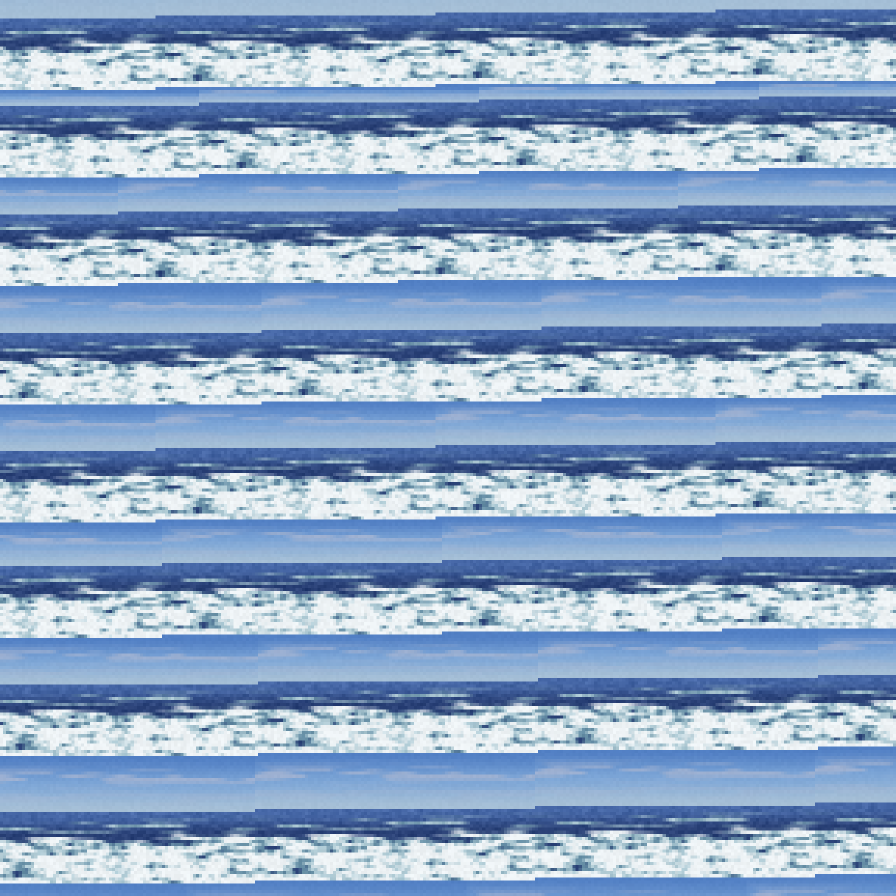
A Shadertoy shader for this pattern:

```glsl
#define GRID 288.0        // mosaic cells across the canvas
#define TILE 90.0         // cells in one horizontal repeat
#define SEA_ROWS 23.0     // rows from horizon to the end of the foam
#define FOAM_ROW 9.0      // row where solid foam begins
#define CLOUD_LEVEL 0.38  // cloud height, 0 at top of sky, 1 at horizon
#define GRAIN 0.05
#define NAVY vec3(0.16, 0.25, 0.46)
#define TEAL vec3(0.40, 0.56, 0.65)
#define PALE vec3(0.68, 0.79, 0.83)
#define FOAM vec3(0.93, 0.95, 0.96)

// Horizon row and horizontal offset of each band, from the top down
const float HORIZON[10] = float[](-56.0, 5.0, 33.0, 68.0, 106.0, 144.0, 181.0, 219.0, 260.0, 302.0);
const float OFFSET[10] = float[](0.0, 50.0, 64.0, 38.0, 84.0, 50.0, 52.0, 83.0, 82.0, 60.0);

float hash(vec2 p) {
    vec3 q = fract(p.xyx * vec3(0.1031, 0.1030, 0.0973));
    q += dot(q, q.yzx + 33.33);
    return fract((q.x + q.y) * q.z);
}

float cornerSlope(vec2 corner, vec2 delta, float period) {
    corner.x = mod(corner.x, period);
    float angle = 6.2832 * hash(corner + 17.0);
    return dot(vec2(cos(angle), sin(angle)), delta);
}

// Gradient noise that wraps in x
float noise(vec2 p, float period) {
    vec2 i = floor(p), f = fract(p);
    vec2 s = f * f * f * (f * (f * 6.0 - 15.0) + 10.0);
    vec2 e = vec2(1.0, 0.0);
    float low = mix(cornerSlope(i, f, period), cornerSlope(i + e.xy, f - e.xy, period), s.x);
    float high = mix(cornerSlope(i + e.yx, f - e.yx, period), cornerSlope(i + e.xx, f - e.xx, period), s.x);
    return mix(low, high, s.y);
}

float bump(float x, float center, float width) {
    float d = (x - center) / width;
    return exp(-d * d);
}

vec3 sky(float u, float t) {
    vec3 color = mix(vec3(0.32, 0.50, 0.77), vec3(0.49, 0.65, 0.84), smoothstep(0.0, 0.55, t));
    color = mix(color, vec3(0.65, 0.75, 0.84), smoothstep(0.45, 1.0, t));
    float wisps = noise(vec2(u * 3.0, t * 7.0 + 0.4), 3.0)
                + 0.4 * noise(vec2(u * 9.0, t * 14.0 + 40.3), 9.0);
    float cover = 0.75 * bump(t, CLOUD_LEVEL, 0.13) + 0.25 * bump(t, 0.75, 0.12);
    return mix(color, vec3(0.68, 0.72, 0.82), cover * smoothstep(-0.05, 0.22, wisps));
}

vec3 sea(float u, float row) {
    // The slant joins the water across the one-row step between tiles
    float y = row + u;
    float swell = noise(vec2(u * 3.0, y * 0.27 + 60.0), 3.0);
    float chop = noise(vec2(u * 9.0, y * 0.43 + 20.0), 9.0);
    float spray = noise(vec2(u * 31.0, y * 0.77 + 90.0), 31.0);

    // Open water with thin breakers
    vec3 water = mix(vec3(0.27, 0.40, 0.65), NAVY, smoothstep(1.0, 8.0, y));
    water += 0.08 * spray;
    float streak = noise(vec2(u * 4.0, y * 0.6 + 130.0), 4.0) + 0.5 * chop;
    float breaker = smoothstep(0.0, 0.3, streak) * bump(y, 5.0, 1.9);
    water = mix(water, mix(TEAL, PALE, 0.65 + spray), breaker);

    // Broken foam, darkest near its upper edge
    float white = 0.70 + 0.95 * chop + 0.65 * spray + 0.2 * swell;
    white -= 0.18 * (1.0 - smoothstep(FOAM_ROW, FOAM_ROW + 6.0, y));
    vec3 foam = mix(NAVY, TEAL, smoothstep(0.0, 0.27, white));
    foam = mix(foam, PALE, smoothstep(0.25, 0.5, white));
    foam = mix(foam, FOAM, smoothstep(0.48, 0.78, white));
    float edge = y + 3.0 * chop + 2.5 * swell;
    return mix(water, foam, smoothstep(FOAM_ROW - 0.8, FOAM_ROW + 0.8, edge));
}

vec3 seascape(vec2 uv) {
    vec2 cell = floor(vec2(uv.x, 1.0 - uv.y) * GRID);
    vec3 color = vec3(0.0);
    for (int i = 1; i < 10; i++) {
        float x = (cell.x - OFFSET[i] + 0.5) / TILE;
        float row = cell.y - HORIZON[i] + floor(x);
        if (row < SEA_ROWS) {
            float skyRows = HORIZON[i] - HORIZON[i - 1] - SEA_ROWS;
            float t = clamp(1.0 + (row + 0.5) / skyRows, 0.0, 1.0);
            float grain = GRAIN * (hash(cell + 5.0) - 0.5);
            color = row < 0.0 ? sky(fract(x), t) + 0.4 * grain : sea(fract(x), row) + grain;
            break;
        }
    }
    return color;
}

void mainImage(out vec4 fragColor, in vec2 fragCoord) {
    // Four samples per pixel smooth the cell edges
    vec3 color = vec3(0.0);
    for (int i = 0; i < 4; i++) {
        vec2 jitter = (vec2(i % 2, i / 2) - 0.5) * 0.5;
        color += seascape((fragCoord + jitter) / iResolution.xy);
    }
    fragColor = vec4(clamp(color * 0.25, 0.0, 1.0), 1.0);
}
```
